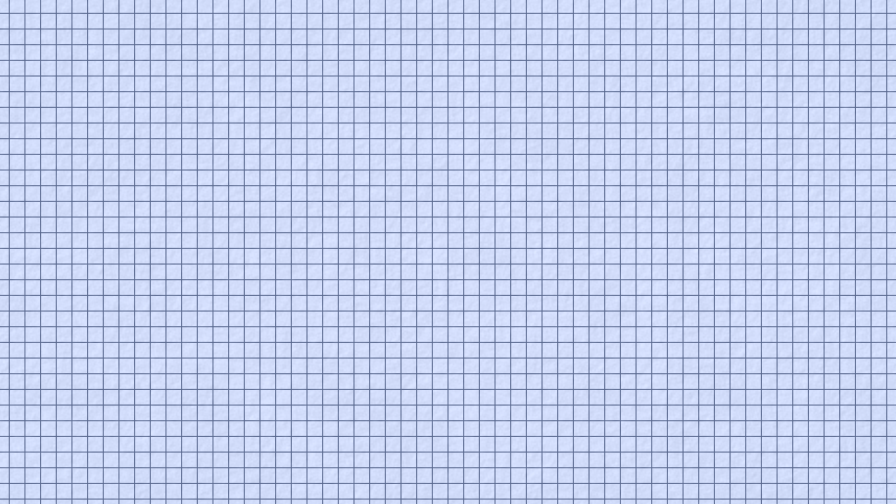
A WebGL 2 fragment shader for this pattern:

```glsl
#version 300 es
precision highp float;
// Squared paper: thin slate-blue grid ruled on pale, finely grained blue stock.

uniform vec2 u_resolution;
out vec4 fragColor;

// Lengths are fractions of the canvas height.
const float PITCH = 0.03109;
const float LINE_WIDTH = 0.0021;
const vec2 GRID_ORIGIN = vec2(0.8889, 0.5072);

const vec3 PAPER = vec3(0.829, 0.869, 0.985);
const vec3 INK = vec3(0.345, 0.405, 0.555);

float hash(vec2 p) {
    vec3 q = fract(vec3(p.xyx) * 0.1031);
    q += dot(q, q.yzx + 33.33);
    return fract((q.x + q.y) * q.z);
}

float valueNoise(vec2 p) {
    vec2 cell = floor(p);
    vec2 f = fract(p);
    f = f * f * (3.0 - 2.0 * f);
    float low = mix(hash(cell), hash(cell + vec2(1.0, 0.0)), f.x);
    float high = mix(hash(cell + vec2(0.0, 1.0)), hash(cell + 1.0), f.x);
    return mix(low, high, f.y);
}

float fbm(vec2 p) {
    float sum = 0.0;
    float amplitude = 0.5;
    for (int i = 0; i < 3; i++) {
        sum += amplitude * valueNoise(p);
        p = mat2(1.6, 1.2, -1.2, 1.6) * p + 17.3;
        amplitude *= 0.5;
    }
    return sum;
}

// Share of a pixel covered by the nearest ruled line on each axis.
vec2 lineCoverage(vec2 p, float pitch, float width, float pixel) {
    vec2 d = abs(fract(p / pitch + 0.5) - 0.5) * pitch;
    vec2 right = min(d + 0.5 * pixel, vec2(0.5 * width));
    vec2 left = max(d - 0.5 * pixel, vec2(-0.5 * width));
    return clamp((right - left) / pixel, 0.0, 1.0);
}

// Pressed fibres lit from the upper left, over faint cloudy mottling.
float paperGrain(vec2 p) {
    vec2 toLight = vec2(-0.003, 0.003);
    float relief = fbm(p * 75.0) - fbm((p + toLight) * 75.0);
    float mottle = fbm(p * 14.0 + 40.0) - 0.44;
    float speck = valueNoise(p * 260.0) - 0.5;
    return 0.10 * relief + 0.025 * mottle + 0.022 * speck;
}

void main() {
    vec2 p = gl_FragCoord.xy / u_resolution.y;
    vec2 uv = gl_FragCoord.xy / u_resolution;
    float pixel = 1.0 / u_resolution.y;

    // Paper, slightly cooler towards the edges
    vec3 color = PAPER + paperGrain(p + 3.0);
    float edge = dot(uv - 0.5, uv - 0.5);
    color -= edge * vec3(0.030, 0.016, 0.012);

    // Ink, a little uneven and darker where lines cross
    vec2 cover = lineCoverage(p - GRID_ORIGIN, PITCH, LINE_WIDTH, pixel);
    float strength = 0.92 + 0.16 * (valueNoise(p * 90.0 + 11.0) - 0.5);
    cover *= strength;
    float ink = 1.0 - (1.0 - cover.x) * (1.0 - cover.y);
    color = mix(color, INK, ink);

    fragColor = vec4(clamp(color, 0.0, 1.0), 1.0);
}
```
